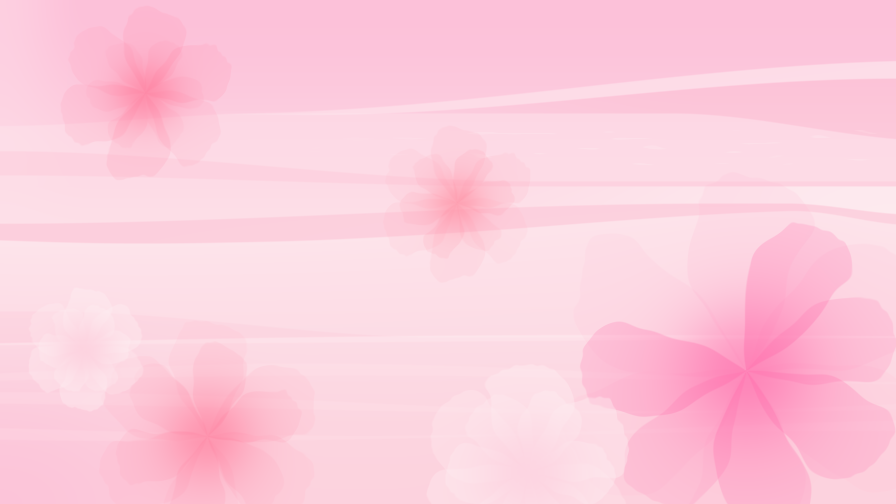
Reproduce this background procedurally as a WebGL 1 fragment shader.

```glsl
precision highp float;
// Pastel blossoms over flowing pink ribbons. Ribbons are bands between two
// curved edges; each blossom is a loop of broad translucent polar petals with
// rims ruffled by gradient noise and a soft glow at its heart.
uniform vec2 u_resolution;

vec2 hashGradient(vec2 cell) {
  float h = fract(sin(dot(cell, vec2(127.1, 311.7))) * 4375.85);
  return vec2(cos(h * 6.2832), sin(h * 6.2832));
}

float gradientNoise(vec2 p) {
  vec2 i = floor(p), f = p - i;
  vec2 s = f * f * f * (f * (f * 6.0 - 15.0) + 10.0);
  vec2 e = vec2(1.0, 0.0);
  float low = mix(dot(hashGradient(i), f), dot(hashGradient(i + e.xy), f - e.xy), s.x);
  float high = mix(dot(hashGradient(i + e.yx), f - e.yx), dot(hashGradient(i + e.xx), f - e.xx), s.x);
  return mix(low, high, s.y);
}

// Smooth coverage between a lower and an upper edge
float band(float y, float low, float high) {
  float px = 1.0 / u_resolution.y;
  return smoothstep(-px, px, y - low) * smoothstep(-px, px, high - y);
}

// Six overlapping petals; each is a wedge with a rounded, ruffled tip
vec3 flower(vec3 col, vec2 p, float radius, float start, float stride,
            float halfWidth, vec3 tint, float strength, float fade) {
  float rho = length(p) / radius;
  if (rho > 1.25) return col;
  float aa = 1.0 / (u_resolution.y * radius);
  for (int i = 0; i < 6; i++) {
    float k = float(i);
    float seed = k * 3.7 + start * 5.0 + radius * 31.0;
    float dir = start + k * stride;
    vec2 q = vec2(dot(p, vec2(cos(dir), sin(dir))), dot(p, vec2(-sin(dir), cos(dir))));
    float a = atan(q.y, q.x + 1e-5) + 0.2 * gradientNoise(vec2(rho * 3.0, seed));
    float t = abs(a) / halfWidth;
    float rim = 1.0 + 0.1 * gradientNoise(vec2(a * 3.5, seed + 9.3))
                    + 0.03 * gradientNoise(vec2(a * 12.0, seed));
    float slope = 3.0 * t * t / (halfWidth * max(rho, 0.02));
    float d = (rim - t * t * t - rho) / sqrt(1.0 + slope * slope);
    float shade = strength * (1.0 - fade * min(rho, 1.0)) * (0.85 + 0.15 * cos(k * 2.4));
    col = mix(col, tint, shade * smoothstep(-aa, aa, d));
  }
  return col;
}

// Soft round tint at a blossom's heart
vec3 heart(vec3 col, vec2 p, float radius, vec3 tint, float strength) {
  return mix(col, tint, strength * exp(-dot(p, p) / (radius * radius)));
}

void main() {
  vec2 p = gl_FragCoord.xy / u_resolution.y;
  float s = gl_FragCoord.x / u_resolution.x;
  float y = p.y;
  vec3 white = vec3(0.995, 0.94, 0.95);
  vec3 rose = vec3(0.99, 0.73, 0.81);

  // Vertical wash with a deeper lower left and a paler left rim
  vec3 col = mix(vec3(0.99, 0.825, 0.87), vec3(0.99, 0.87, 0.905), smoothstep(0.0, 0.48, y));
  col = mix(col, vec3(0.99, 0.755, 0.85), smoothstep(0.5, 1.0, y));
  col = mix(col, vec3(0.99, 0.74, 0.84), 0.65 * smoothstep(0.45, 0.0, length(vec2(s * 1.3, y))));
  col = mix(col, white, 0.3 * smoothstep(0.1, 0.0, s) * smoothstep(0.4, 1.0, y));

  // Upper ribbon, the rose wedge below it and the pale haze
  float sweep = 0.772 + 0.072 * smoothstep(0.35, 1.0, s);
  float wedge = 0.775 - 0.055 * smoothstep(0.75, 1.05, s);
  float haze = wedge - 0.025 * smoothstep(0.3, 0.0, s);
  col = mix(col, white, 0.27 * band(y, 0.63, haze) * smoothstep(0.55, 0.74, y));
  col = mix(col, rose, 0.35 * band(y, wedge, sweep) * smoothstep(0.4, 0.8, s));
  float crest = 0.775 + 0.105 * smoothstep(0.25, 1.05, s);
  col = mix(col, white, (0.35 + 0.2 * s) * band(y, sweep, crest) * smoothstep(0.2, 0.4, s));

  // Middle ribbons
  float fall = 1.0 - smoothstep(0.0, 0.6, s);
  col = mix(col, rose, 0.27 * band(y, 0.63 + 0.022 * fall, 0.64 + 0.06 * fall));
  float dip = smoothstep(0.88, 1.02, s);
  float upper = 0.556 + 0.04 * smoothstep(0.0, 0.8, s) - 0.022 * dip;
  float lower = 0.523 - 0.008 * sin(s * 8.0) * fall + 0.06 * smoothstep(0.3, 0.95, s) - 0.03 * dip;
  col = mix(col, white, (0.1 + 0.6 * smoothstep(0.45, 1.0, s)) * band(y, upper, 0.63));
  col = mix(col, rose, (0.42 - 0.12 * s) * band(y, lower, upper));
  col = mix(col, white, 0.35 * band(y, 0.2, lower) * exp((y - lower) * 13.0));

  // Lower veil, bright thread and faint stripes
  float thread = 0.315 + 0.014 * s;
  col = mix(col, rose, 0.18 * band(y, thread, 0.33 + 0.052 * (1.0 - smoothstep(0.05, 0.5, s))));
  col = mix(col, white, 0.45 * band(y, thread, thread + 0.004 + 0.008 * sin(s * 3.14)));
  for (int i = 0; i < 3; i++) {
    float k = float(i);
    float base = 0.245 - 0.055 * k + 0.01 * sin(s * 4.0 + k * 2.0);
    col = mix(col, white, 0.14 * band(y, base, base + 0.014 + 0.01 * sin(s * 5.0 + k)));
  }

  // Small drifting flecks
  float fleck = gradientNoise(vec2(p.x * 12.0, y * 100.0));
  col = mix(col, white, 0.25 * smoothstep(0.34, 0.46, fleck) * band(y, 0.67, 0.75) * smoothstep(0.3, 0.6, s));

  // Coral blossoms: broad pale petals under smaller rich ones
  vec3 coral = vec3(1.0, 0.48, 0.61);
  vec2 q = p - vec2(0.289, 0.815);
  col = flower(col, q, 0.172, 1.45, 1.047, 0.78, coral, 0.21, 0.4);
  col = flower(col, q, 0.115, 1.1, 1.047, 0.58, coral, 0.19, 0.6);
  col = heart(col, q, 0.06, vec3(1.0, 0.44, 0.57), 0.5);
  q = p - vec2(0.907, 0.597);
  col = flower(col, q, 0.153, 1.57, 1.047, 0.78, vec3(1.0, 0.62, 0.7), 0.18, 0.35);
  col = flower(col, q, 0.112, 1.2, 1.047, 0.65, vec3(1.0, 0.54, 0.63), 0.2, 0.4);
  col = heart(col, q, 0.05, vec3(1.0, 0.5, 0.58), 0.45);
  q = p - vec2(0.412, 0.134);
  col = flower(col, q, 0.225, 0.5, 1.047, 0.72, coral, 0.14, 0.5);
  col = flower(col, q, 0.185, 1.4, 1.047, 0.62, coral, 0.22, 0.6);
  col = heart(col, q, 0.085, vec3(1.0, 0.45, 0.58), 0.5);

  // Large magenta blossom, its rich petals fanned clockwise
  q = p - vec2(1.481, 0.264);
  col = flower(col, q, 0.385, 1.6, 1.047, 0.64, vec3(1.0, 0.66, 0.79), 0.19, 0.4);
  col = flower(col, q, 0.32, 1.13, -0.855, 0.6, vec3(1.0, 0.46, 0.69), 0.46, 0.5);
  col = heart(col, q, 0.13, vec3(1.0, 0.4, 0.66), 0.55);

  // White blossoms with blushing hearts
  q = p - vec2(0.167, 0.306);
  col = flower(col, q, 0.12, 1.57, 1.047, 0.85, white, 0.4, 0.0);
  col = flower(col, q, 0.09, 1.1, 1.047, 0.8, white, 0.4, 0.0);
  col = heart(col, q, 0.06, vec3(0.99, 0.8, 0.86), 0.75);
  q = p - vec2(1.049, 0.063);
  col = flower(col, q, 0.215, 1.57, 1.047, 0.85, white, 0.4, 0.0);
  col = flower(col, q, 0.165, 1.1, 1.047, 0.8, white, 0.4, 0.0);
  col = heart(col, q, 0.11, vec3(0.99, 0.81, 0.87), 0.75);

  gl_FragColor = vec4(col, 1.0);
}
```
